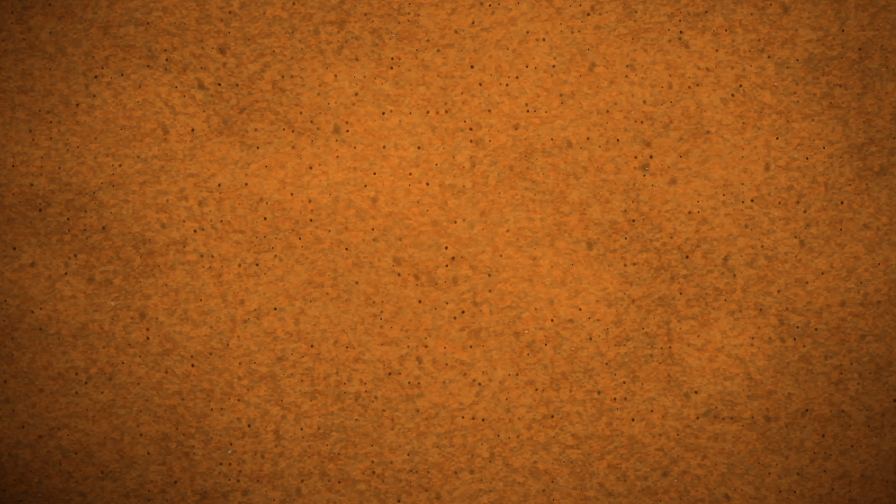
Give the GLSL for this texture, as a Shadertoy shader.

```glsl
// Warm, worn cork sheet under a soft off-centre light.
// Layers of soft cellular noise give fine flattened grains and mottling;
// jittered grids scatter dark pits, faint smudges, rust spots and pale chips.

const vec3 SHADOW_COLOR = vec3(0.26, 0.125, 0.03);
const vec3 CORK_COLOR   = vec3(0.76, 0.425, 0.135);
const vec3 RUST_COLOR   = vec3(0.62, 0.25, 0.07);
const vec3 CHIP_COLOR   = vec3(0.90, 0.76, 0.60);
const vec3 FLAKE_COLOR  = vec3(0.86, 0.54, 0.22);

const vec2 LIGHT_CENTER  = vec2(0.53, 0.60);  // fraction of canvas
const vec2 LIGHT_FALLOFF = vec2(1.62, 0.84);
const float LIGHT_PEAK   = 0.79;
const float HIGHLIGHT_KNEE = 0.70;            // exposure above this is compressed
const float HIGHLIGHT_GAIN = 0.65;

// Cells per canvas height
const vec2 GRAIN_SCALE  = vec2(72.0, 108.0);
const vec2 FINE_SCALE   = vec2(150.0, 210.0);
const vec2 MOTTLE_SCALE = vec2(5.0, 8.0);
const float GRAIN_CONTRAST  = 0.17;
const float FINE_CONTRAST   = 0.20;
const float MOTTLE_CONTRAST = 0.14;

const float PIT_SCALE    = 56.0;
const float SMUDGE_SCALE = 26.0;
const float RUST_SCALE   = 40.0;
const float FLAKE_SCALE  = 48.0;
const float CHIP_SCALE   = 34.0;

vec3 hash3(vec2 cell) {
    vec3 q = fract(cell.xyx * vec3(0.1031, 0.1030, 0.0973));
    q += dot(q, q.yxz + 33.33);
    return fract((q.xxy + q.yzz) * q.zyx);
}

// Random tone per cell, blended softly where cells meet; centred on zero
float cellTone(vec2 p, float sharpness) {
    vec2 cell = floor(p);
    vec2 local = p - cell;
    float toneSum = 0.0;
    float weightSum = 0.0;
    for (int y = -1; y <= 1; y++) {
        for (int x = -1; x <= 1; x++) {
            vec2 offset = vec2(float(x), float(y));
            vec3 rnd = hash3(cell + offset);
            vec2 toSeed = offset + 0.1 + 0.8 * rnd.xy - local;
            float weight = exp(-sharpness * dot(toSeed, toSeed));
            toneSum += weight * rnd.z;
            weightSum += weight;
        }
    }
    return toneSum / weightSum - 0.5;
}

// Coverage of scattered ellipses, at most one in each grid cell
float flecks(vec2 p, float scale, float density, float radius, float stretch, float seed) {
    vec2 g = p * scale + seed;
    vec2 cell = floor(g);
    vec3 place = hash3(cell);
    vec3 form = hash3(cell + 57.0);
    vec2 d = g - cell - mix(vec2(0.3), vec2(0.7), place.xy);
    float angle = (form.x - 0.5) * 1.6;
    float c = cos(angle);
    float s = sin(angle);
    d = vec2(c * d.x + s * d.y, (c * d.y - s * d.x) / stretch);
    float size = radius * mix(0.5, 1.3, form.y);
    float blur = max(0.6 * size, 0.6 * scale / iResolution.y);
    float shape = 1.0 - smoothstep(size - blur, size + blur, length(d));
    return shape * step(place.z, density) * mix(0.15, 1.0, form.z * form.z);
}

// Broad uneven staining from layered sines
float stain(vec2 p) {
    return sin(p.x * 5.1 + 1.7 * sin(p.y * 4.3 + 0.6))
         * sin(p.y * 6.7 + 1.3 * sin(p.x * 3.9 + 2.1));
}

void mainImage(out vec4 fragColor, in vec2 fragCoord) {
    vec2 uv = fragCoord / iResolution.xy;
    vec2 p = fragCoord / iResolution.y;

    // Off-centre light with dark corners
    vec2 fromLight = uv - LIGHT_CENTER;
    float light = 1.0 - dot(fromLight * fromLight, LIGHT_FALLOFF);
    light = max(light + 0.02 * stain(p), 0.16);

    // Flattened grains, slightly bent
    vec2 bent = p + 0.004 * sin(p.yx * vec2(23.0, 17.0));
    float grain = GRAIN_CONTRAST * cellTone(bent * GRAIN_SCALE, 9.0)
                + FINE_CONTRAST * cellTone(bent * FINE_SCALE + 31.0, 9.0)
                + MOTTLE_CONTRAST * cellTone(bent * MOTTLE_SCALE + 11.0, 6.0);

    // Exposure picks a colour on the shadow-to-cork ramp
    float exposure = LIGHT_PEAK * light * (1.0 + grain);
    exposure -= (1.0 - HIGHLIGHT_GAIN) * max(exposure - HIGHLIGHT_KNEE, 0.0);
    float ramp = (exposure - SHADOW_COLOR.r) / (CORK_COLOR.r - SHADOW_COLOR.r);
    vec3 color = mix(SHADOW_COLOR, CORK_COLOR, ramp);

    // Some grains lean red, others gold
    float hue = cellTone(bent * GRAIN_SCALE * 0.7 + 83.0, 8.0);
    color += light * hue * vec3(0.02, -0.03, -0.03);

    // Smudges, rust, pale flakes, pits and rare chips
    float smudge = flecks(p, SMUDGE_SCALE, 0.35, 0.14, 1.6, 5.0);
    float rust = flecks(p, RUST_SCALE, 0.20, 0.14, 0.7, 19.0);
    float flake = flecks(p, FLAKE_SCALE, 0.30, 0.15, 0.6, 97.0);
    float pit = flecks(p, PIT_SCALE, 0.30, 0.13, 1.2, 41.0);
    float chip = flecks(p, CHIP_SCALE, 0.012, 0.10, 0.6, 73.0);
    color *= 1.0 - 0.24 * smudge;
    color = mix(color, RUST_COLOR * light, 0.5 * rust);
    color = mix(color, FLAKE_COLOR * light, 0.6 * flake);
    color = mix(color, SHADOW_COLOR * light, 0.85 * pit);
    color = mix(color, CHIP_COLOR * light, 0.9 * chip);

    fragColor = vec4(clamp(color, 0.0, 1.0), 1.0);
}
```
